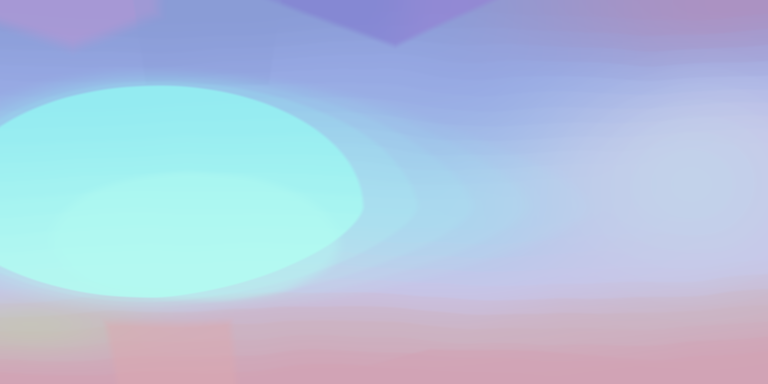
Write a WebGL 2 fragment shader that draws this background.

```glsl
#version 300 es
precision highp float;
// Soft pastel backdrop: a terraced vertical gradient, an aqua egg with nested
// translucent shells reaching right, a pale glow, and folded sheets at the rims.
// Layered sines bend every contour; lengths are in units of canvas height.

uniform vec2 u_resolution;
out vec4 fragColor;

const vec3 ROSE = vec3(0.82, 0.64, 0.71);
const vec3 CLAY = vec3(0.80, 0.70, 0.76);
const vec3 CORAL = vec3(0.86, 0.66, 0.69);
const vec3 OLIVE = vec3(0.76, 0.80, 0.69);
const vec3 LILAC = vec3(0.79, 0.77, 0.91);
const vec3 SKY = vec3(0.67, 0.81, 0.93);
const vec3 PERIWINKLE = vec3(0.59, 0.66, 0.89);
const vec3 DUSK = vec3(0.54, 0.61, 0.84);
const vec3 VIOLET = vec3(0.51, 0.49, 0.82);
const vec3 ORCHID = vec3(0.71, 0.59, 0.83);
const vec3 MAUVE = vec3(0.67, 0.57, 0.76);
const vec3 AQUA = vec3(0.58, 0.94, 0.95);
const vec3 MINT = vec3(0.70, 0.985, 0.945);
const vec3 PALE = vec3(0.75, 0.84, 0.92);

const vec2 EGG_CENTER = vec2(0.40, 0.46);
const float EGG_LEFT = 0.54;
const float EGG_RIGHT = 0.55;
const float EGG_TOP = 0.32;
const float EGG_BOTTOM = 0.235;
const float SHELL_REACH = 0.145;   // extra length to the right per shell
const float SHELL_RISE = 0.012;    // extra height per shell
const int SHELLS = 4;
const vec2 GLOW_CENTER = vec2(1.80, 0.52);
const float EDGE = 0.005;          // softness of crisp edges

float layeredSines(vec2 p) {
  float sum = 0.0;
  float amp = 0.5;
  for (int i = 0; i < 4; i++) {
    sum += amp * sin(p.x * 3.1 + 1.7 * sin(p.y * 2.3 + float(i)));
    p = mat2(0.8, 0.6, -0.6, 0.8) * p * 1.7 + 1.3;
    amp *= 0.5;
  }
  return sum;
}

// Coverage of the region where d is negative
float cover(float d, float soft) {
  return 1.0 - smoothstep(-soft, soft, d);
}

// Partly steps a value to leave faint contour lines
float terrace(float t, float steps) {
  float s = t * steps;
  float stepped = (floor(s) + smoothstep(0.8, 1.0, fract(s))) / steps;
  return mix(t, stepped, 0.55);
}

// Asymmetric superellipse, 1 on its edge, growing with the shell index
float eggField(vec2 p, float shell) {
  vec2 q = p - EGG_CENTER;
  float rx = q.x < 0.0 ? EGG_LEFT + 0.03 * shell : EGG_RIGHT + SHELL_REACH * shell;
  float ry = (q.y < 0.0 ? EGG_BOTTOM : EGG_TOP) + SHELL_RISE * shell;
  float e = q.x < 0.0 ? 2.0 : (q.y < 0.0 ? 1.55 : 1.9 - 0.1 * shell);
  vec2 a = pow(abs(q / vec2(rx, ry)), vec2(e));
  return pow(a.x + a.y, 1.0 / e);
}

vec3 backdrop(vec2 p, float wave) {
  float right = smoothstep(1.0, 2.0, p.x);
  float y = terrace(p.y + 0.025 * wave, 26.0);
  float upper = y - 0.13 * right;
  float lower = y - 0.05 * right;
  vec3 middle = mix(SKY, LILAC, smoothstep(1.1, 1.85, p.x));
  vec3 top = mix(DUSK, MAUVE, smoothstep(1.0, 1.9, p.x));
  vec3 c = mix(ROSE, CLAY, smoothstep(0.0, 0.13, lower));
  c = mix(c, LILAC, smoothstep(0.11, 0.26, lower));
  c = mix(c, middle, smoothstep(0.18, 0.45, y));
  c = mix(c, PERIWINKLE, smoothstep(0.45, 0.82, upper));
  return mix(c, top, smoothstep(0.76, 0.98, y));
}

vec3 addTopFolds(vec3 c, vec2 p, float wave) {
  float orchid = max(0.87 + 0.38 * abs(p.x - 0.19) - p.y, p.x - 0.42) + 0.012 * wave;
  c = mix(c, ORCHID, 0.65 * cover(orchid, 0.03));
  float wedge = max(1.245 - 0.35 * p.x, 0.415 + 0.456 * p.x) - p.y + 0.006 * wave;
  float tint = smoothstep(0.95, 1.15, p.x);
  c = mix(c, mix(VIOLET, vec3(0.58, 0.50, 0.83), tint), 0.65 * cover(wedge, 0.012));
  float veil = max(abs(p.x - 0.54) - 0.16 - 0.15 * (p.y - 0.78), 0.78 - p.y);
  return mix(c, DUSK, 0.25 * cover(veil, EDGE));
}

vec3 addBottomFolds(vec3 c, vec2 p, float wave) {
  float olive = length((p - vec2(0.08, 0.15)) * vec2(0.4, 1.5));
  c = mix(c, OLIVE, 0.6 * exp(-90.0 * olive * olive));
  float patchEdge = max(abs(p.x - 0.46 + 0.15 * p.y) - 0.16, p.y - 0.16) + 0.015 * wave;
  c = mix(c, CORAL, 0.5 * cover(patchEdge, 0.015));
  float ridge = p.y - 0.09 + 0.28 * max(1.12 - p.x, 0.0) + 0.08 * max(p.x - 1.4, 0.0);
  return mix(c, ROSE, 0.6 * cover(ridge + 0.008 * wave, EDGE));
}

void main() {
  vec2 p = gl_FragCoord.xy / u_resolution.y;
  p.x *= 2.0 * u_resolution.y / u_resolution.x;
  float wave = layeredSines(p * 1.6);
  vec3 c = backdrop(p, wave);
  c = addTopFolds(c, p, wave);
  c = addBottomFolds(c, p, wave);

  // Pale glow on the right
  float glow = length((p - GLOW_CENTER) * vec2(0.85, 1.0)) + 0.02 * wave;
  c = mix(c, PALE, 0.75 * exp(-22.0 * pow(terrace(glow, 22.0), 2.0)));

  // Nested shells, from the faint outermost to the bright egg
  vec3 eggColor = mix(MINT, AQUA, smoothstep(0.25, 0.75, terrace(p.y + 0.02 * wave, 22.0)));
  for (int i = SHELLS; i >= 0; i--) {
    float k = float(i);
    float d = eggField(p, k) - 1.0 + 0.018 * wave;
    float alpha = i == 0 ? 0.88 : 0.30 / (k + 0.5);
    c = mix(c, eggColor, alpha * cover(d, 0.014 + 0.005 * k));
  }

  // Brighter core of the egg
  float core = length((p - vec2(0.50, 0.38)) / vec2(0.38, 0.16)) - 1.0 + 0.12 * wave;
  c = mix(c, MINT, 0.4 * cover(core, 0.08));
  fragColor = vec4(c, 1.0);
}
```
